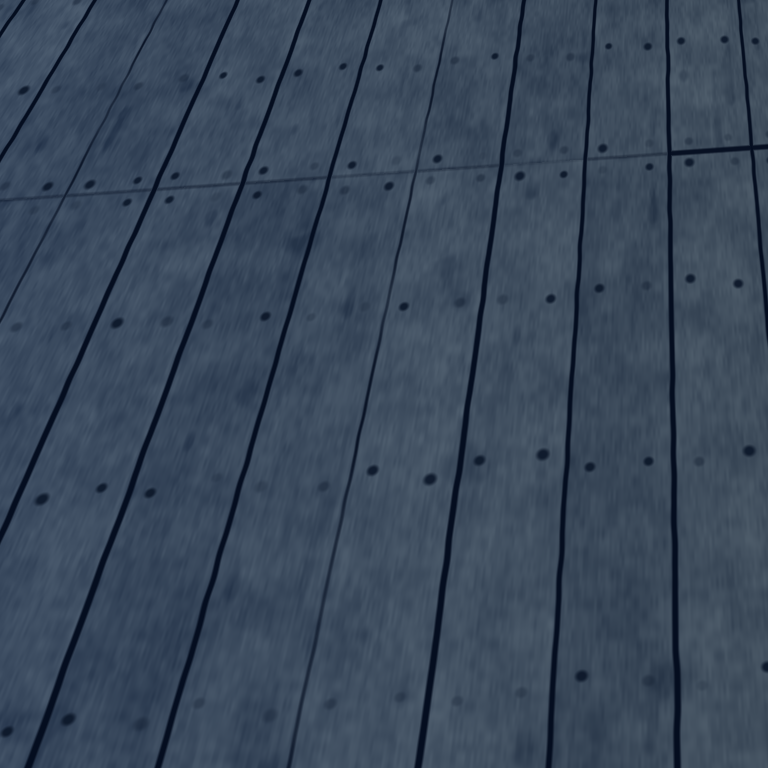
A three.js fragment shader for this texture:

```glsl
// Weathered blue-grey deck boards receding in perspective, with dark seams, nail rows and a butt joint.
#define BOARD_NEAR 0.1693   // board width at the bottom edge
#define BOARD_TAPER 0.0762  // width lost from bottom to top
#define ROW_TILT 0.07       // slope of the nail rows across the canvas
#define ROW_START 0.470     // inverse depth of the first nail row
#define ROW_STEP 0.0738     // inverse depth between nail rows
#define JOINT_ROW 3.0       // nail row where boards meet end to end
#define SEAM_HALF 0.026     // half width of a seam, in board widths
#define NAIL_RADIUS 0.052   // in board widths
#define WOOD_DARK vec3(0.185, 0.243, 0.318)
#define WOOD_LIGHT vec3(0.282, 0.342, 0.408)
#define GAP_COLOR vec3(0.015, 0.050, 0.120)
#define NAIL_COLOR vec3(0.050, 0.095, 0.165)

varying vec2 vUv;

float hash(vec2 p) {
  vec3 q = fract(p.xyx * 0.1031);
  q += dot(q, q.yzx + 33.33);
  return fract((q.x + q.y) * q.z);
}

float noise(vec2 p) {
  vec2 i = floor(p);
  vec2 f = fract(p);
  f = f * f * (3.0 - 2.0 * f);
  return mix(mix(hash(i), hash(i + vec2(1.0, 0.0)), f.x),
             mix(hash(i + vec2(0.0, 1.0)), hash(i + vec2(1.0, 1.0)), f.x), f.y);
}

// Wood tone from 0 to 1: board shade, long grain, blotches and fine speckle.
float woodTone(vec2 deck, vec2 board) {
  vec2 shift = deck + board * vec2(0.0, 17.3);
  float tone = 0.5 + 0.40 * (hash(board + 5.7) - 0.5);
  tone += 0.42 * (noise(shift * vec2(44.0, 16.0)) - 0.5);
  tone += 0.30 * (noise(shift * vec2(17.0, 4.0) + 31.0) - 0.5);
  tone += 0.50 * (noise(shift * vec2(3.0, 5.0) + 9.0) - 0.5);
  tone += 0.34 * (noise(vUv * 75.0) - 0.5);
  float stain = noise(shift * vec2(5.0, 4.0) + 71.0);
  return tone - 0.5 * smoothstep(0.83, 0.98, stain);
}

// Darkness of the two nails that cross a board at the nearest row.
float nails(vec2 deck, vec2 board, float width, float rowHeight) {
  float row = floor(deck.y + 0.5);
  float side = deck.y < JOINT_ROW ? -1.0 : 1.0;
  float atJoint = 1.0 - step(0.5, abs(row - JOINT_ROW));
  float shade = 0.0;
  for (int i = 0; i < 2; i++) {
    float n = float(i);
    vec2 id = vec2(board.x * 2.0 + n, row * 3.0 + side * atJoint);
    vec2 jitter = vec2(hash(id + 3.1), hash(id + 8.6)) - 0.5;
    vec2 center = vec2(mix(0.21, 0.75, n), row + side * atJoint * 0.10);
    center += jitter * vec2(0.07, mix(0.10, 0.04, atJoint));
    vec2 offset = vec2(fract(deck.x), deck.y) - center;
    float d = length(offset * vec2(1.0, 1.1 * rowHeight / width));
    float wear = hash(id + 14.2);
    float strength = wear < 0.45 ? 0.95 : mix(0.15, 0.40, hash(id + 21.4));
    float radius = NAIL_RADIUS * mix(0.85, 1.15, hash(id + 27.9));
    shade = max(shade, strength * (1.0 - smoothstep(radius * 0.5, radius * 1.4, d)));
  }
  return shade;
}

// Darkness of the long gap between neighbouring boards.
float seams(vec2 deck) {
  float k = floor(deck.x + 0.5);
  float wobble = 0.012 * (noise(vec2(k * 7.0, deck.y * 9.0)) - 0.5);
  float d = abs(deck.x - k + wobble);
  float tight = step(abs(mod(k, 4.0) - 1.0), 0.5) * step(k, 0.0);
  float halfWidth = SEAM_HALF * mix(mix(0.75, 1.1, hash(vec2(k, 4.0))), 0.55, tight);
  float worn = mix(0.45, 0.95, noise(vec2(k * 3.0, deck.y * 2.5)));
  float strength = mix(1.0, worn, tight);
  return strength * (1.0 - smoothstep(halfWidth - 0.012, halfWidth + 0.014, d));
}

// Darkness of the crosswise joint, open on the right and nearly closed elsewhere.
float joint(vec2 deck, float board, float rowHeight) {
  float isOpen = step(0.0, board);
  float strength = mix(mix(0.12, 0.45, hash(vec2(board, 6.0))), 0.95, isOpen);
  float d = abs(deck.y - JOINT_ROW) * rowHeight;
  float halfWidth = mix(0.0018, 0.0030, isOpen);
  return strength * (1.0 - smoothstep(halfWidth - 0.0015, halfWidth + 0.0020, d));
}

void main() {
  // Perspective: board number across, nail row number along the boards
  float width = BOARD_NEAR - BOARD_TAPER * vUv.y;
  float across = (vUv.x - 0.8828 + 0.0143 * vUv.y) / width;
  float depth = 1.0 / (BOARD_NEAR / BOARD_TAPER - vUv.y + ROW_TILT * (vUv.x - 0.52));
  vec2 deck = vec2(across, (depth - ROW_START) / ROW_STEP);
  float rowHeight = ROW_STEP / (depth * depth);
  vec2 board = vec2(floor(across), step(JOINT_ROW, deck.y));

  // Wood, with a pale worn lip left of each seam
  float lip = smoothstep(0.90, 0.95, fract(across)) * (1.0 - smoothstep(0.95, 0.98, fract(across)));
  float tone = woodTone(deck, board) + 0.14 * lip;
  vec3 color = mix(WOOD_DARK, WOOD_LIGHT, clamp(tone, -0.4, 1.2));
  color += vec3(0.020, 0.012, -0.012) * (vUv.x - 0.5);

  // Nails and gaps
  color = mix(color, NAIL_COLOR, nails(deck, board, width, rowHeight));
  color = mix(color, GAP_COLOR, max(seams(deck), joint(deck, board.x, rowHeight)));
  gl_FragColor = vec4(color, 1.0);
}
```
